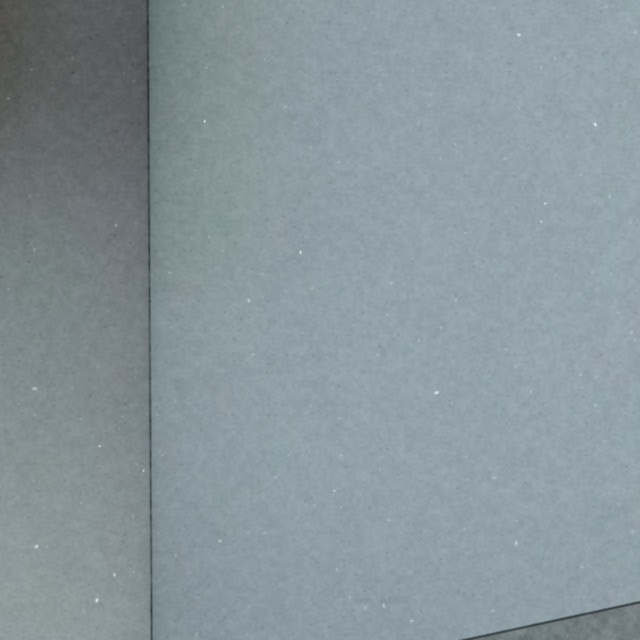
Write a WebGL 1 fragment shader that draws this texture.

```glsl
precision highp float;
uniform vec2 u_resolution;

float hash(vec2 p) {
  vec3 q = fract(vec3(p.xyx) * 0.1031);
  q += dot(q, q.yzx + 33.33);
  return fract((q.x + q.y) * q.z);
}

float valueNoise(vec2 p) {
  vec2 cell = floor(p);
  vec2 f = fract(p);
  f = f * f * (3.0 - 2.0 * f);
  float low = mix(hash(cell), hash(cell + vec2(1.0, 0.0)), f.x);
  float high = mix(hash(cell + vec2(0.0, 1.0)), hash(cell + 1.0), f.x);
  return mix(low, high, f.y);
}

float fractalNoise(vec2 p) {
  float sum = 0.0;
  float weight = 0.5;
  for (int i = 0; i < 4; i++) {
    sum += weight * (valueNoise(p) - 0.5);
    p = p * 2.03 + 17.1;
    weight *= 0.6;
  }
  return sum;
}

// One soft elongated fleck per cell, kept with the given probability
float flecks(vec2 uv, float cells, float chance, float radius, float seed) {
  vec2 p = uv * cells;
  vec2 key = floor(p) + seed;
  vec2 center = 0.25 + 0.5 * vec2(hash(key + 3.7), hash(key + 9.2));
  float tilt = 6.2832 * hash(key + 5.3);
  vec2 axis = vec2(cos(tilt), sin(tilt));
  vec2 d = (fract(p) - center) / cells;
  d = vec2(dot(d, axis), 1.4 * dot(d, vec2(-axis.y, axis.x)));
  float size = radius * mix(0.6, 1.15, hash(key + 12.8));
  float shape = 1.0 - smoothstep(0.0, size, length(d));
  return shape * step(hash(key), chance) * mix(0.3, 1.0, hash(key + 21.4));
}

float softLine(float d, float halfWidth, float blur) {
  return 1.0 - smoothstep(halfWidth - blur, halfWidth + blur, abs(d));
}

// Recessed panel: dark top, pale green-grey foot
vec3 sidePanel(vec2 uv, float seamDistance) {
  vec3 foot = vec3(0.555, 0.61, 0.61);
  vec3 middle = vec3(0.49, 0.535, 0.54);
  vec3 top = vec3(0.355, 0.375, 0.375);
  vec3 color = mix(foot, middle, smoothstep(0.0, 0.55, uv.y));
  color = mix(color, top, smoothstep(0.45, 0.95, uv.y));
  float corner = exp(-uv.x / 0.08) * smoothstep(0.6, 1.0, uv.y);
  color -= corner * vec3(0.035, 0.055, 0.07);
  float fold = exp(seamDistance / 0.05);
  color -= fold * vec3(0.05, 0.055, 0.045) * mix(1.0, 0.35, uv.y);
  float mauve = exp(-pow((seamDistance + 0.06) / 0.05, 2.0));
  return color + mauve * vec3(0.004, -0.005, 0.004);
}

// Broad panel: cool grey, shaded toward the seam and upper left
vec3 mainPanel(vec2 uv, float x) {
  vec3 color = vec3(0.578, 0.638, 0.665);
  float upper = smoothstep(0.35, 1.0, uv.y);
  float shade = mix(0.055, 0.15, upper) * exp(-x / mix(0.14, 0.16, upper));
  shade += mix(0.015, 0.04, upper) * exp(-x / 0.035);
  color -= shade * vec3(1.0, 1.02, 1.14);
  color += 0.01 * smoothstep(0.35, 1.0, uv.x) * smoothstep(0.1, 0.6, uv.y);
  color -= 0.02 * (1.0 - smoothstep(0.0, 0.3, uv.y));
  float olive = exp(-pow((x - 0.1) / 0.1, 2.0)) * smoothstep(0.2, 0.8, uv.y);
  return color + olive * vec3(0.0, 0.002, -0.012);
}

void main() {
  vec2 uv = gl_FragCoord.xy / u_resolution;
  float pixel = 1.0 / min(u_resolution.x, u_resolution.y);
  float blur = max(pixel, 0.002);

  // Panels and vertical seam
  float seamX = mix(0.237, 0.231, uv.y);
  float seamDistance = uv.x - seamX;
  float side = smoothstep(-blur, blur, seamDistance);
  vec3 color = mix(sidePanel(uv, seamDistance), mainPanel(uv, max(seamDistance, 0.0)), side);
  float seamWear = 0.7 + 0.5 * valueNoise(vec2(8.0, uv.y * 110.0));
  float seamDepth = mix(0.22, 0.15, uv.y);
  color -= seamDepth * seamWear * softLine(seamDistance, 0.0015, blur);
  color -= 0.03 * exp(-abs(seamDistance) / 0.008);

  // Lower right slab and its edge
  float edgeY = 0.059 + 0.216 * (uv.x - 1.0);
  float edgeDistance = (uv.y - edgeY) * 0.977;
  float slab = 1.0 - smoothstep(-blur, blur, edgeDistance);
  vec3 slabColor = vec3(0.45, 0.49, 0.50) + 0.14 * fractalNoise(uv * 70.0);
  color = mix(color, slabColor, slab);
  color = mix(color, vec3(0.19, 0.22, 0.23), 0.9 * softLine(edgeDistance, 0.0018, blur));

  // Mottling and fine grain
  color += 0.016 * fractalNoise(uv * 8.0);
  color += 0.05 * fractalNoise(uv * vec2(75.0, 95.0));
  color += 0.035 * (valueNoise(uv * 240.0) - 0.5);
  color += vec3(0.012, -0.003, 0.008) * fractalNoise(uv * 14.0 + 40.0);

  // Mineral flecks
  color -= 0.06 * flecks(uv, 75.0, 0.18, 0.0045, 31.0);
  color += 0.09 * flecks(uv, 50.0, 0.09, 0.005, 67.0);
  color += 0.32 * flecks(uv, 24.0, 0.05, 0.0055, 113.0);

  gl_FragColor = vec4(clamp(color, 0.0, 1.0), 1.0);
}
```
